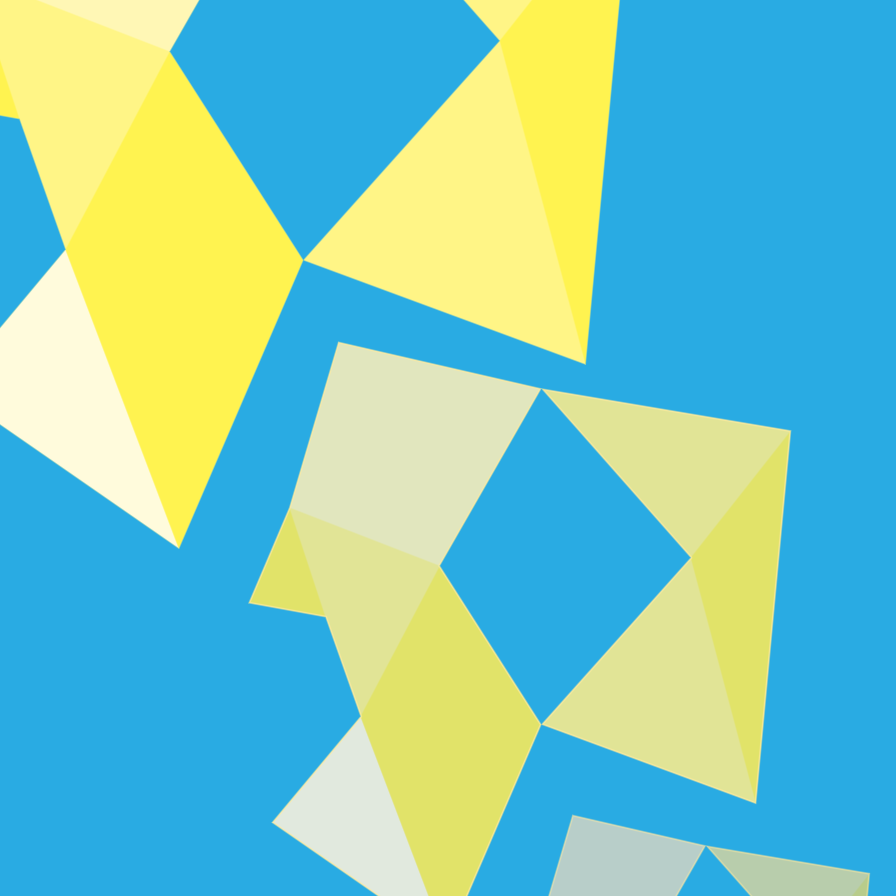
Write a three.js fragment shader that draws this background.

```glsl
#define COPIES 3
#define SOFTNESS 0.0012
#define RIM_WIDTH 0.0026
#define RIM_STRENGTH 0.75

varying vec2 vUv;

const vec3 SKY = vec3(0.16, 0.67, 0.89);
const vec3 HAZE = vec3(0.27, 0.55, 0.92);
const vec3 YELLOW = vec3(1.0, 0.953, 0.314);
const vec3 LEMON = vec3(1.0, 0.961, 0.525);
const vec3 PALE = vec3(1.0, 0.969, 0.71);
const vec3 CREAM = vec3(1.0, 0.984, 0.863);
const vec3 RIM = vec3(1.0, 0.92, 0.62);

// Corners of the folded motif, relative to its lower hinge
const vec2 TOP_LEFT = vec2(-0.2266, 0.4271);
const vec2 TOP_HINGE = vec2(0.0, 0.375);
const vec2 TOP_RIGHT = vec2(0.2786, 0.3281);
const vec2 HOLE_RIGHT = vec2(0.1667, 0.1862);
const vec2 LOW_RIGHT = vec2(0.2396, -0.0885);
const vec2 HINGE = vec2(0.0);
const vec2 HOLE_LEFT = vec2(-0.1133, 0.1771);
const vec2 SHOULDER = vec2(-0.2813, 0.2422);
const vec2 EAR_TIP = vec2(-0.3268, 0.1354);
const vec2 EAR_BASE = vec2(-0.2409, 0.1198);
const vec2 WAIST = vec2(-0.2018, 0.0091);
const vec2 WING_TIP = vec2(-0.3008, -0.1094);
const vec2 TAIL = vec2(-0.1055, -0.2448);

// Folds one polygon edge into squared distance (x) and sign (y)
void addEdge(vec2 p, vec2 a, vec2 b, inout vec2 field) {
  vec2 e = b - a;
  vec2 w = p - a;
  vec2 offset = w - e * clamp(dot(w, e) / max(dot(e, e), 1e-8), 0.0, 1.0);
  field.x = min(field.x, dot(offset, offset));
  bool above = p.y >= a.y;
  bool below = p.y < b.y;
  bool left = e.x * w.y > e.y * w.x;
  if ((above && below && left) || (!above && !below && !left)) field.y = -field.y;
}

float signedDistance(vec2 field) {
  return field.y * sqrt(field.x);
}

float quad(vec2 p, vec2 a, vec2 b, vec2 c, vec2 d) {
  vec2 field = vec2(1e3, 1.0);
  addEdge(p, a, b, field);
  addEdge(p, b, c, field);
  addEdge(p, c, d, field);
  addEdge(p, d, a, field);
  return signedDistance(field);
}

// Outer contour with the diamond hole cut out
float silhouette(vec2 p) {
  vec2 field = vec2(1e3, 1.0);
  addEdge(p, TOP_LEFT, TOP_HINGE, field);
  addEdge(p, TOP_HINGE, TOP_RIGHT, field);
  addEdge(p, TOP_RIGHT, LOW_RIGHT, field);
  addEdge(p, LOW_RIGHT, HINGE, field);
  addEdge(p, HINGE, TAIL, field);
  addEdge(p, TAIL, WING_TIP, field);
  addEdge(p, WING_TIP, WAIST, field);
  addEdge(p, WAIST, EAR_BASE, field);
  addEdge(p, EAR_BASE, EAR_TIP, field);
  addEdge(p, EAR_TIP, SHOULDER, field);
  addEdge(p, SHOULDER, TOP_LEFT, field);
  float hole = quad(p, TOP_HINGE, HOLE_RIGHT, HINGE, HOLE_LEFT);
  return max(signedDistance(field), -hole);
}

float cover(float d) {
  return 1.0 - smoothstep(-SOFTNESS, SOFTNESS, d);
}

// Facet colours inside the silhouette
vec3 facets(vec2 p, float scale) {
  float top = quad(p, TOP_LEFT, TOP_HINGE, HOLE_LEFT, SHOULDER);
  float wing = quad(p, WAIST, TAIL, WING_TIP, WING_TIP);
  float body = quad(p, HOLE_LEFT, HINGE, TAIL, WAIST);
  float ear = quad(p, SHOULDER, EAR_BASE, EAR_TIP, EAR_TIP);
  float side = quad(p, TOP_RIGHT, LOW_RIGHT, HOLE_RIGHT, HOLE_RIGHT);
  vec3 color = mix(LEMON, PALE, cover(top * scale));
  color = mix(color, CREAM, cover(wing * scale));
  return mix(color, YELLOW, cover(min(body, min(ear, side)) * scale));
}

void main() {
  vec3 color = SKY;
  // Copies shrink and fade as they descend to the right
  for (int i = 0; i < COPIES; i++) {
    float n = float(i);
    float scale = 1.315 - 0.301 * n - 0.014 * n * n;
    float opacity = 1.0 - 0.13 * n - 0.03 * n * n;
    vec2 anchor = vec2(0.3385, 0.7096) + n * vec2(0.30675, -0.58655)
                + n * n * vec2(-0.04105, 0.06835);
    vec2 p = (vUv - anchor) / scale;
    float d = silhouette(p) * scale;
    vec3 fill = mix(HAZE, facets(p, scale), opacity);
    // Warm rim on the faded copies
    float rim = smoothstep(-RIM_WIDTH, -RIM_WIDTH * 0.3, d);
    rim *= RIM_STRENGTH * min(n, 1.0) * smoothstep(0.3, 0.84, opacity);
    color = mix(color, mix(fill, RIM, rim), cover(d));
  }
  gl_FragColor = vec4(color, 1.0);
}
```
